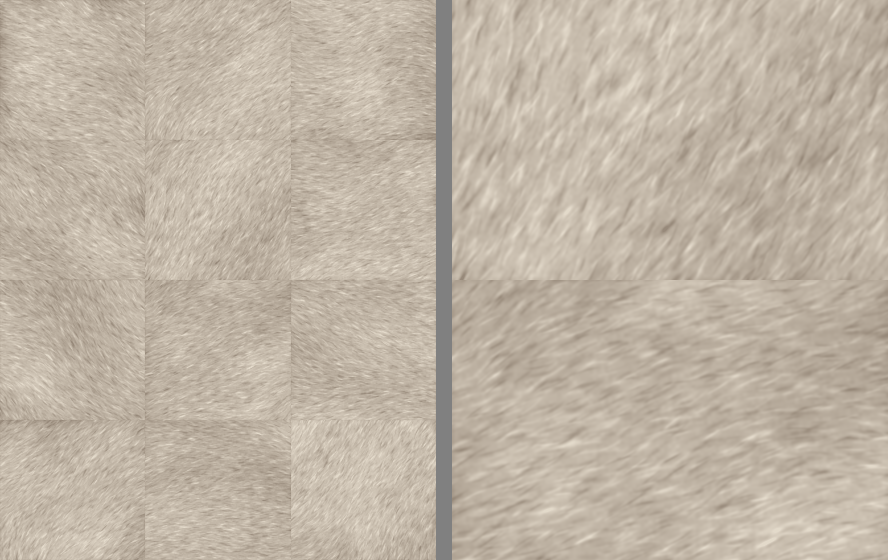
Left: the whole. Right: its middle third, enlarged.
A Shadertoy shader for this texture:

```glsl
// Patchwork of pale beige hide squares, three across and four down, each with its own hair direction.

const vec2 PATCHES = vec2(3.0, 4.0);
const vec3 SHADOW_FUR = vec3(0.67, 0.62, 0.56);
const vec3 LIGHT_FUR = vec3(0.84, 0.80, 0.74);
const int HAIR_LAYERS = 8;
const float HAIR_CELL = 0.046;   // in patch widths
const float HAIR_WIDTH = 0.10;   // in hair cells

vec4 hash42(vec2 p) {
    vec4 q = fract(p.xyxy * vec4(0.1031, 0.1030, 0.0973, 0.1099));
    q += dot(q, q.wzxy + 33.33);
    return fract((q.xxyz + q.yzzw) * q.zywx);
}

float valueNoise(vec2 p) {
    vec2 i = floor(p);
    vec2 f = fract(p);
    f = f * f * (3.0 - 2.0 * f);
    float low = mix(hash42(i).x, hash42(i + vec2(1, 0)).x, f.x);
    float high = mix(hash42(i + vec2(0, 1)).x, hash42(i + vec2(1, 1)).x, f.x);
    return mix(low, high, f.y);
}

float fbm(vec2 p) {
    float sum = 0.0;
    float weight = 0.5;
    for (int i = 0; i < 4; i++) {
        sum += weight * valueNoise(p);
        p = p * 2.03 + 17.3;
        weight *= 0.5;
    }
    return sum;
}

// Expresses p in axes turned by angle: x along the hair, y across it
vec2 alongHair(vec2 p, float angle) {
    float c = cos(angle);
    float s = sin(angle);
    return vec2(c * p.x + s * p.y, c * p.y - s * p.x);
}

// Soft, slightly bent hair with tapered ends, measured in hair cells
float hairMask(vec2 d, float halfLength, float width, float bend) {
    float t = d.x / halfLength;
    float across = (d.y + bend * d.x * d.x) / width;
    return exp(-across * across) * (1.0 - smoothstep(0.3, 1.0, abs(t)));
}

// Signed tone of one layer of jittered light and dark hairs
float hairLayer(vec2 p, float angle, vec2 seed) {
    vec2 cell = floor(p);
    float tone = 0.0;
    for (int y = -1; y <= 1; y++) {
        for (int x = -1; x <= 1; x++) {
            vec2 id = cell + vec2(x, y);
            vec4 place = hash42(id + seed);
            vec4 look = hash42(id + seed + 71.7);
            float turn = angle + (look.x - 0.5) * 0.55;
            vec2 d = alongHair(p - id - place.xy, turn);
            float halfLength = mix(0.55, 0.98, place.z);
            float width = HAIR_WIDTH * mix(0.75, 1.4, look.y);
            float mask = hairMask(d, halfLength, width, (look.z - 0.5) * 0.3);
            tone += mask * (look.w * 2.0 - 1.0);
        }
    }
    return tone;
}

// Darkening towards randomly chosen sides, plus a fine seam
float edgeShade(vec2 local, vec4 sideChance, float patchiness) {
    vec4 sides = vec4(local, 1.0 - local);
    float shade = dot(sideChance * sideChance * sideChance, exp(-13.0 * sides));
    float nearest = min(min(sides.x, sides.y), min(sides.z, sides.w));
    float seam = 1.0 - smoothstep(0.0, 0.012, nearest);
    return 0.6 * shade * patchiness + 0.12 * seam;
}

void mainImage(out vec4 fragColor, in vec2 fragCoord) {
    // Patch layout, with local coordinates kept square
    vec2 grid = fragCoord / iResolution.xy * PATCHES;
    vec2 id = floor(grid);
    vec2 local = fract(grid);
    float aspect = iResolution.y * PATCHES.x / (iResolution.x * PATCHES.y);
    vec2 p = local * vec2(1.0, aspect);
    vec4 traits = hash42(id + 5.0);
    vec2 seed = id * 37.0 + 11.0;

    // Hair direction drifts gently within each patch
    float angle = mix(-0.65, 0.85, traits.x);
    angle += (valueNoise(p * 1.8 + seed) - 0.5) * 1.1;

    // Broad cloudy colouring, stretched along the patch's hair
    vec2 grain = alongHair(p, mix(-0.65, 0.85, traits.x));
    float clouds = fbm(grain * vec2(2.0, 3.2) + seed);
    float tone = 0.54 + (clouds - 0.47) * 1.05 + (traits.y - 0.5) * 0.16;
    tone -= edgeShade(local, hash42(id + 29.0), smoothstep(0.1, 0.8, valueNoise(p * 4.0 + seed)));

    // Overlapping hairs
    for (int i = 0; i < HAIR_LAYERS; i++) {
        vec2 offset = vec2(0.37, 0.61) * float(i);
        vec2 layerSeed = seed + vec2(113.0, 59.0) * float(i);
        tone += 0.34 * hairLayer(p / HAIR_CELL + offset, angle, layerSeed);
    }

    // Fine fibre grain
    tone += (valueNoise(p * 110.0 + seed) - 0.5) * 0.16;

    vec3 color = mix(SHADOW_FUR, LIGHT_FUR, clamp(tone, -0.45, 1.3));
    fragColor = vec4(color, 1.0);
}
```
